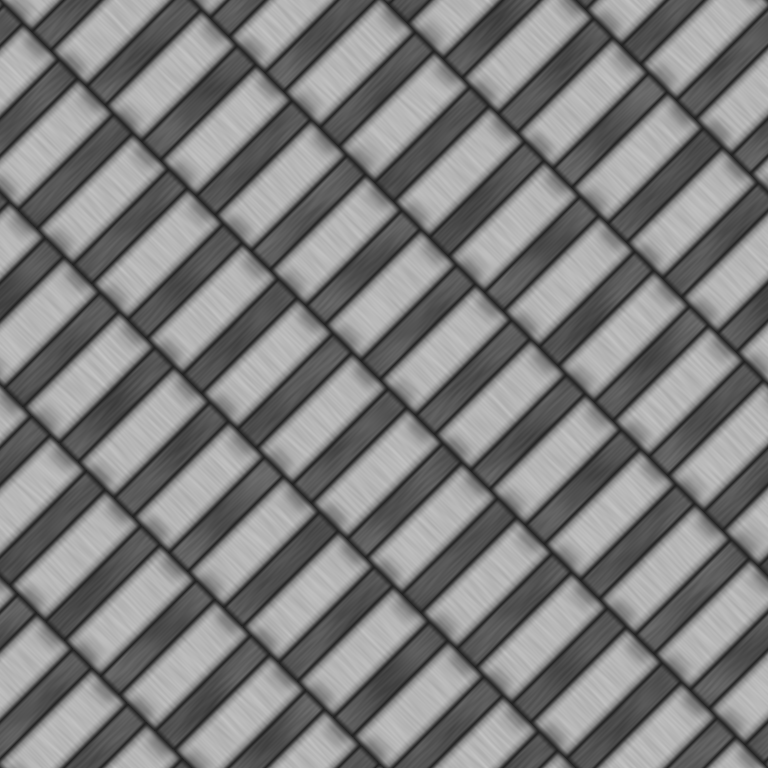
A three.js fragment shader for this pattern:

```glsl
varying vec2 vUv;

vec2 latticeGradient(vec2 cell, vec2 period) {
  cell = mod(cell, period);
  vec3 h = fract(cell.xyx * vec3(0.1031, 0.1030, 0.0973));
  h += dot(h, h.yzx + 33.33);
  float angle = 6.2832 * fract((h.x + h.y) * h.z);
  return vec2(cos(angle), sin(angle));
}

// Gradient noise that wraps after a whole number of cells
float gradientNoise(vec2 p, vec2 period) {
  vec2 i = floor(p);
  vec2 f = p - i;
  vec2 w = f * f * f * (f * (f * 6.0 - 15.0) + 10.0);
  vec2 e = vec2(0.0, 1.0);
  float a = dot(latticeGradient(i, period), f);
  float b = dot(latticeGradient(i + e.yx, period), f - e.yx);
  float c = dot(latticeGradient(i + e.xy, period), f - e.xy);
  float d = dot(latticeGradient(i + e.yy, period), f - e.yy);
  return mix(mix(a, b, w.x), mix(c, d, w.x), w.y);
}

float diagonalNoise(vec2 diagonal, vec2 cells) {
  return gradientNoise(diagonal * cells, cells);
}

void main() {
  vec2 diagonal = vec2(vUv.x + vUv.y, vUv.x - vUv.y);

  // Wide bands, every second one shifted by half a repeat
  float across = diagonal.x * 4.0;
  float band = floor(across);
  float along = fract(diagonal.y * 7.0 + 0.5 * mod(band, 2.0));
  float bandEdge = 0.5 - abs(fract(across) - 0.5);
  float fromLightCentre = abs(along - 0.25);
  fromLightCentre = min(fromLightCentre, 1.0 - fromLightCentre);
  float stripEdge = 0.333 - fromLightCentre;

  // Light ribbon: brushed along the band, bending under the dark strips
  float brushed = diagonalNoise(diagonal, vec2(190.0, 14.0));
  float fineBrushed = diagonalNoise(diagonal + 0.37, vec2(110.0, 9.0));
  float light = 0.715 + 0.06 * brushed + 0.04 * fineBrushed;
  light *= mix(0.62, 1.0, smoothstep(0.0, 0.15, stripEdge));
  light *= mix(0.87, 1.0, smoothstep(0.0, 0.13, bandEdge));
  float hiddenStrip = 1.0 - smoothstep(0.05, 0.27, fromLightCentre);
  light *= 1.0 - 0.3 * hiddenStrip * (1.0 - smoothstep(0.0, 0.2, bandEdge));

  // Dark strip: brushed crosswise, with cloudy tone changes
  float grain = diagonalNoise(diagonal, vec2(18.0, 190.0));
  float cloud = diagonalNoise(diagonal, vec2(9.0, 13.0));
  float dark = 0.345 + 0.06 * grain + 0.11 * cloud;
  dark -= 0.04 * smoothstep(0.1, 0.5, bandEdge);

  // Soft creases where ribbons meet
  float isLight = step(0.0, stripEdge);
  float crease = smoothstep(-0.008, mix(0.04, 0.06, isLight), abs(stripEdge));
  crease *= smoothstep(-0.01, 0.045, bandEdge);
  float tone = mix(0.13, mix(dark, light, isLight), crease);

  gl_FragColor = vec4(vec3(tone), 1.0);
}
```
